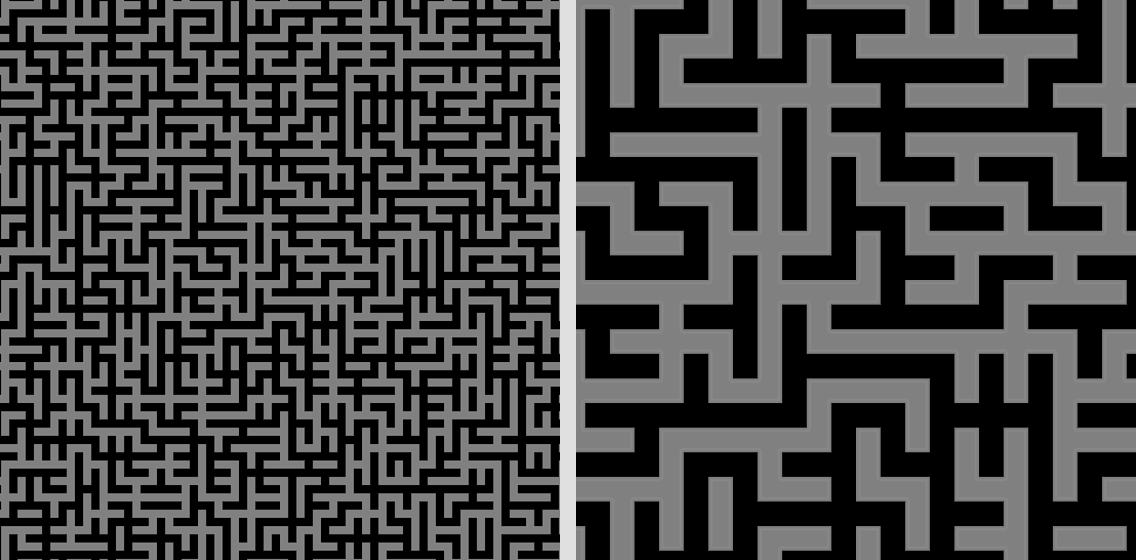
Left: the whole. Right: its middle third, enlarged.
A WebGL 2 fragment shader for this pattern:

```glsl
#version 300 es
precision highp float;
precision highp int;

uniform vec2 u_resolution;
out vec4 fragColor;

const float CELL_SIZE = 7.5 / 512.0;   // corridor width, in canvas heights
const float GRID_OFFSET = 1.0 / 512.0;
const float RIM_INSET = 1.0 / 512.0;   // depth of the lighter rim line
const vec3 WALL_COLOR = vec3(0.0);
const vec3 PATH_COLOR = vec3(0.502);
const vec3 RIM_COLOR = vec3(0.54);

// Integer hash giving each link a random weight in 0..1
float linkWeight(ivec2 cell) {
    uvec2 q = uvec2(cell) * uvec2(1597334677u, 3812015801u);
    uint h = (q.x ^ q.y) * 1597334677u;
    h = (h ^ (h >> 15u)) * 2246822519u;
    h = (h ^ (h >> 13u)) * 3266489917u;
    h ^= h >> 16u;
    return float(h >> 8u) / 16777216.0;
}

// Lowest and highest weight of the four links around a node or pillar
vec2 weightRange(ivec2 center) {
    vec2 range = vec2(1.0, 0.0);
    ivec2 side = ivec2(1, 0);
    for (int i = 0; i < 4; i++) {
        float weight = linkWeight(center + side);
        range = vec2(min(range.x, weight), max(range.y, weight));
        side = ivec2(-side.y, side.x);
    }
    return range;
}

// Even cells are path nodes, odd cells are wall pillars, the rest are links.
// Local spanning tree rules: keep a node's lightest link and
// block a pillar's heaviest one, so that neither is left isolated.
bool isPath(ivec2 cell) {
    ivec2 parity = cell & ivec2(1);
    if (parity.x == parity.y) return parity.x == 0;

    ivec2 along = parity;
    ivec2 across = parity.yx;
    float weight = linkWeight(cell);
    float lightest = max(weightRange(cell + along).x, weightRange(cell - along).x);
    float heaviest = min(weightRange(cell + across).y, weightRange(cell - across).y);
    if (weight <= lightest) return true;
    if (weight >= heaviest) return false;
    return weight < 0.5;
}

// Signed distance to the nearest path edge in cells, positive on the path
float pathDistance(vec2 p) {
    ivec2 home = ivec2(floor(p));
    vec2 local = fract(p) - 0.5;
    bool onPath = isPath(home);
    float nearest = 1.0;
    for (int y = -1; y <= 1; y++) {
        for (int x = -1; x <= 1; x++) {
            ivec2 step2d = ivec2(x, y);
            if (isPath(home + step2d) != onPath) {
                vec2 gap = max(abs(local - vec2(step2d)) - 0.5, 0.0);
                nearest = min(nearest, length(gap));
            }
        }
    }
    return onPath ? nearest : -nearest;
}

// Narrow peak of height 1 at the given center
float ridge(float value, float center, float halfWidth) {
    return max(0.0, 1.0 - abs(value - center) / halfWidth);
}

void main() {
    // Rows are counted from the top of the canvas
    vec2 canvas = vec2(gl_FragCoord.x, u_resolution.y - gl_FragCoord.y) / u_resolution.y;
    float edge = pathDistance((canvas - GRID_OFFSET) / CELL_SIZE) * CELL_SIZE;

    float coverage = clamp(edge * u_resolution.y + 0.5, 0.0, 1.0);
    float rim = ridge(edge, RIM_INSET, 0.5 * RIM_INSET);
    vec3 path = mix(PATH_COLOR, RIM_COLOR, rim);
    fragColor = vec4(mix(WALL_COLOR, path, coverage), 1.0);
}
```
